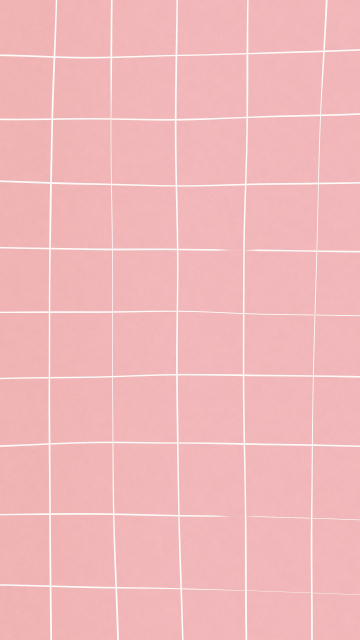
A WebGL 1 fragment shader for this pattern:

```glsl
precision highp float;

uniform vec2 u_resolution;

float hash(vec2 p) {
    vec3 q = fract(vec3(p.xyx) * 0.1031);
    q += dot(q, q.yzx + 33.33);
    return fract((q.x + q.y) * q.z);
}

float noise(vec2 p) {
    vec2 cell = floor(p);
    vec2 f = fract(p);
    f = f * f * (3.0 - 2.0 * f);
    return mix(mix(hash(cell), hash(cell + vec2(1.0, 0.0)), f.x),
               mix(hash(cell + vec2(0.0, 1.0)), hash(cell + 1.0), f.x), f.y);
}

// Share of a pixel covered by a stroke, exact even for hairlines
float stroke(float d, float width, float pixel) {
    float halfWidth = 0.5 * width;
    float low = max(d - 0.5 * pixel, -halfWidth);
    float high = min(d + 0.5 * pixel, halfWidth);
    return clamp((high - low) / pixel, 0.0, 1.0);
}

// Horizontal place of an upright line; t runs from top to bottom
float uprightX(float i, float t) {
    float lean = 0.0185 - 0.0116 * (i - 1.7) * (i - 1.7);
    float c = t - 0.5;
    float wobble = noise(vec2(t * 5.0, i * 7.0 + 3.0)) - 0.5;
    return 0.139 + 0.168 * i + 0.00405 * i * i + lean * c + 0.034 * c * c + 0.008 * wobble;
}

// Distance of a level line from the top edge
float levelY(float j, float x) {
    float lean = -0.007 + 0.0028 * j + 0.014 * cos(1.2566 * (j - 3.0));
    float bow = 0.032 * x * (1.0 - x) * cos(0.6 * (j - 0.8));
    float wobble = noise(vec2(x * 4.0, j * 5.0 + 60.0)) - 0.5;
    return 0.157 + 0.1713 * j + 0.0015 * j * j + lean * x + bow + 0.007 * wobble;
}

// Every third upright line thins away from its ends
float uprightWidth(float i, float t) {
    float thin = 1.0 - step(0.5, abs(mod(i, 3.0) - 1.0));
    thin *= smoothstep(0.08, 0.2, t) * (1.0 - smoothstep(0.6, 0.85, t));
    float width = mix(0.0038, 0.0052, noise(vec2(t * 9.0, i * 11.0 + 120.0)));
    return width * (1.0 - 0.5 * thin);
}

// Some level lines break near two thirds, others thin to the right
float levelWidth(float j, float x) {
    float kind = mod(j, 4.0);
    float breaking = step(2.5, kind);
    float thinning = step(0.5, j) * (1.0 - step(0.5, kind));
    float gap = 1.0 - smoothstep(0.01, 0.07, abs(x - 0.66));
    float width = mix(0.0036, 0.005, noise(vec2(x * 6.0, j * 13.0 + 200.0)));
    width *= 1.0 - 0.95 * breaking * gap;
    width *= 1.0 - 0.55 * step(6.5, j) * smoothstep(0.5, 0.75, x);
    return width * (1.0 - 0.45 * thinning * smoothstep(0.2, 0.6, x));
}

void main() {
    float pixel = 1.0 / u_resolution.x;
    vec2 p = vec2(gl_FragCoord.x, u_resolution.y - gl_FragCoord.y) * pixel;
    float t = p.y / 1.778;

    // Softly mottled paper, warmer toward the left
    float grain = noise(p * 190.0) - 0.5;
    float mottling = noise(p * 45.0 + 17.0) - 0.5;
    vec3 color = mix(vec3(0.943, 0.702, 0.705), vec3(0.948, 0.716, 0.727),
                     smoothstep(0.0, 0.5, p.x));
    color += 0.012 * grain + 0.007 * mottling;

    // Hand drawn grid with a faint muted rim
    float ink = 0.0;
    float rim = 0.0;
    for (int k = 0; k < 5; k++) {
        float i = float(k);
        float d = p.x - uprightX(i, t);
        float width = uprightWidth(i, t);
        ink = max(ink, stroke(d, width, pixel));
        rim = max(rim, stroke(d, width + 0.003, pixel));
    }
    for (int k = 0; k < 9; k++) {
        float j = float(k);
        float d = p.y - levelY(j, p.x);
        float width = levelWidth(j, p.x);
        ink = max(ink, stroke(d, width, pixel));
        rim = max(rim, stroke(d, width + 0.003, pixel) * smoothstep(0.0, 0.002, width));
    }
    color = mix(color, vec3(0.91, 0.72, 0.72), 0.6 * rim);
    color = mix(color, vec3(1.0, 0.98, 0.97), ink);

    gl_FragColor = vec4(color, 1.0);
}
```
